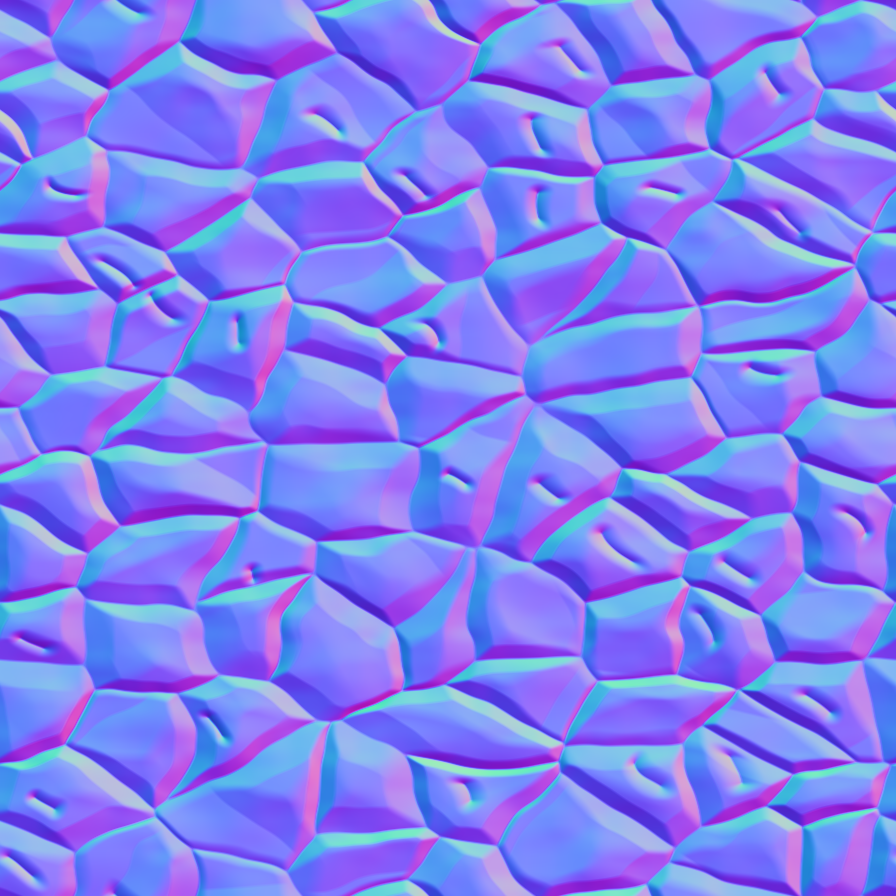
Give the GLSL for this texture map, as a Shadertoy shader.

```glsl
// Tangent-space normal map of tightly packed, chiselled stones.
// A wrapping Voronoi pattern gives each stone ramps of random steepness, a tilted
// top and sometimes a chipped gouge; the normal comes from the height's slope.

const vec2  GRID      = vec2(9.0, 12.0);  // whole cells per tile
const float DROP      = 0.18;   // share of cells left out, so stones vary in size
const float JITTER    = 0.92;   // scatter of the stone centres
const float WARP      = 0.36;   // bending of the joints
const float WOBBLE    = 0.07;   // fine waviness of the joints
const float RAMP_MIN  = 0.40;   // slope of the gentlest flank
const float RAMP_MAX  = 1.30;   // slope of the steepest flank
const float LEDGE     = 0.10;   // height where a flank turns shallower
const float SHALLOW   = 0.35;   // slope left above the ledge
const float TOP       = 0.17;   // mean height of a stone
const float TILT      = 0.50;   // range of the tilt of the tops
const float ROUNDING  = 0.035;  // softness between facets
const float UNEVEN    = 0.13;   // broad swells of the surface
const float CHIP      = 0.32;   // share of stones with a gouge
const float CHIP_DEEP = 0.10;   // depth of a gouge
const float CHIP_WIDE = 0.17;   // half width of a gouge
const float STEP      = 0.022;  // sampling distance for the slope, in cells
const float RELIEF    = 1.0;    // overall strength

vec3 hash(vec2 p) {
    vec3 q = fract(vec3(p.xyx + 7.3) * vec3(0.1031, 0.1030, 0.0973));
    q += dot(q, q.yxz + 33.33);
    return fract((q.xxy + q.yzz) * q.zyx);
}

// Two channels of value noise around zero that repeat after a whole period
vec2 noise(vec2 p, vec2 period) {
    vec2 i = floor(p), f = p - i;
    f = f * f * f * (f * (f * 6.0 - 15.0) + 10.0);
    vec2 a = hash(mod(i, period)).xy;
    vec2 b = hash(mod(i + vec2(1, 0), period)).xy;
    vec2 c = hash(mod(i + vec2(0, 1), period)).xy;
    vec2 d = hash(mod(i + 1.0, period)).xy;
    return mix(mix(a, b, f.x), mix(c, d, f.x), f.y) - 0.5;
}

float smoothMin(float a, float b, float k) {
    float h = max(k - abs(a - b), 0.0) / k;
    return min(a, b) - 0.25 * h * h * k;
}

// Centre of a stone in xy; z is below DROP for an empty cell
vec3 site(vec2 cell) {
    vec3 r = hash(mod(cell, GRID));
    return vec3(cell + 0.5 + JITTER * (r.xy - 0.5), r.z);
}

// Depth of a short, bent gouge near the centre of a stone
float gouge(vec2 r, vec3 rnd) {
    float angle = -0.95 + 1.1 * (rnd.x - 0.5);
    vec2 axis = vec2(cos(angle), sin(angle));
    vec2 q = vec2(dot(r, axis), dot(r, vec2(-axis.y, axis.x)));
    q.y += (rnd.y - 0.5) * 3.0 * q.x * q.x;
    q.x -= clamp(q.x, -0.16, 0.16);
    float wall = max(1.0 - length(q) / CHIP_WIDE, 0.0);
    return CHIP_DEEP * wall * wall * step(rnd.z, CHIP);
}

float height(vec2 p) {
    float swell = UNEVEN * noise(p + 0.37, GRID).x
                + 0.3 * UNEVEN * noise(p * 2.0, GRID * 2.0).y;
    p += WARP * noise(p, GRID) + WOBBLE * noise(p * 3.0, GRID * 3.0);

    // Nearest stone
    vec2 base = floor(p), home = base, near = vec2(9.0);
    for (int y = -2; y <= 2; y++)
    for (int x = -2; x <= 2; x++) {
        vec2 cell = base + vec2(x, y);
        vec3 s = site(cell);
        vec2 v = s.xy - p;
        if (s.z >= DROP && dot(v, v) < dot(near, near)) {
            near = v;
            home = cell;
        }
    }

    // Tilted top, cut by one flank for each neighbour
    vec2 id = mod(home, GRID);
    vec3 shape = hash(id + 51.0);
    float body = TOP * (0.65 + 0.7 * shape.z) - TILT * dot(shape.xy - 0.5, near);
    body = max(body, 0.05);
    float border = 9.0;
    for (int y = -2; y <= 2; y++)
    for (int x = -2; x <= 2; x++) {
        vec2 cell = home + vec2(x, y);
        vec3 s = site(cell);
        if (s.z < DROP || (x == 0 && y == 0)) continue;
        vec2 v = s.xy - p;
        float d = dot(0.5 * (v + near), normalize(v - near));
        float slope = mix(RAMP_MIN, RAMP_MAX, hash(id + 37.0 * mod(cell, GRID)).x);
        float flank = min(slope * d, LEDGE + SHALLOW * slope * d);
        body = smoothMin(body, flank, ROUNDING);
        border = min(border, d);
    }
    float chip = gouge(-near, hash(id + 113.0)) * smoothstep(0.0, 0.12, border);
    return max(body, 0.0) - chip + swell;
}

void mainImage(out vec4 fragColor, in vec2 fragCoord) {
    vec2 p = fragCoord / iResolution.xy * GRID;
    vec2 e = vec2(STEP, 0.0);
    vec2 slope = vec2(height(p + e.xy) - height(p - e.xy),
                      height(p + e.yx) - height(p - e.yx)) / (2.0 * STEP);
    slope *= RELIEF * GRID / (0.5 * (GRID.x + GRID.y));
    vec3 normal = normalize(vec3(-slope, 1.0));
    fragColor = vec4(0.5 + 0.5 * normal, 1.0);
}
```
